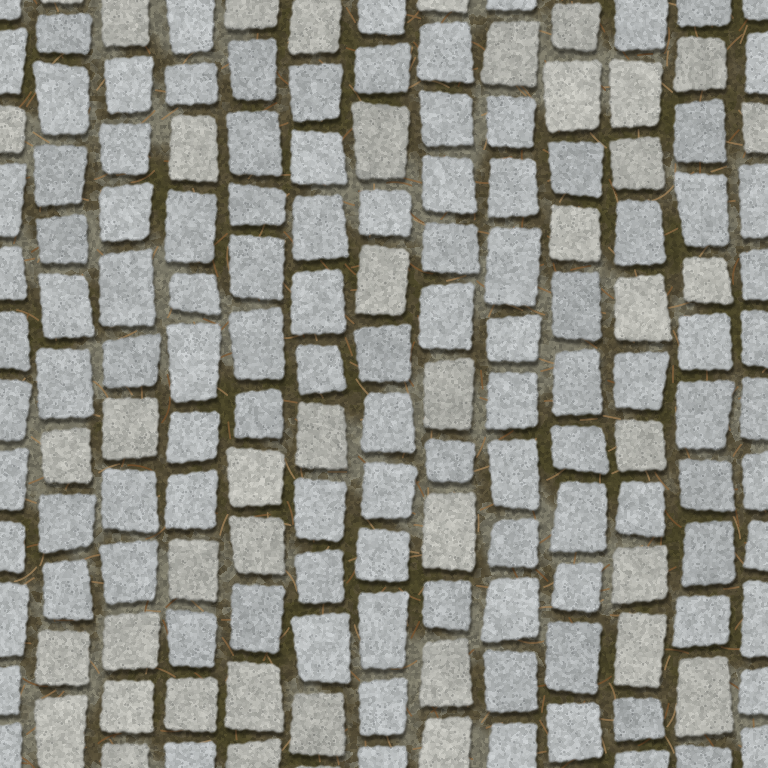
This texture is drawn by a WebGL 1 fragment shader. Its source:

```glsl
precision highp float;
// Weathered granite setts, 12 columns of 11 stones, in mossy earth with dry straw.
uniform vec2 u_resolution;

const float TAU = 6.28319;

vec4 hash4(vec2 p) {
  vec4 s = vec4(dot(p, vec2(12.99, 78.23)), dot(p, vec2(39.35, 11.14)),
                dot(p, vec2(73.16, 52.24)), dot(p, vec2(26.65, 94.67)));
  return fract(sin(s + vec4(1.3, 2.7, 4.1, 5.9)) * 4375.85);
}

// Tiling cellular noise: x = distance to nearest seed, y = random value of that seed
vec2 cellular(vec2 p, float n) {
  vec2 base = floor(p * n), nearest = vec2(9.0, 0.0);
  for (int j = -1; j <= 1; j++)
    for (int i = -1; i <= 1; i++) {
      vec2 c = base + vec2(i, j);
      vec4 h = hash4(mod(c, n) + n);
      float d = length(c + h.xy - p * n);
      if (d < nearest.x) nearest = vec2(d, h.z);
    }
  return nearest;
}

// Layered sines that wrap on the unit square, about -1 to 1
float waves(vec2 p) {
  p *= TAU;
  return 0.5 * sin(2.0 * p.x + 1.5 * sin(3.0 * p.y)) +
         0.3 * sin(5.0 * p.y - 3.0 * p.x + 2.0 * sin(4.0 * p.x)) +
         0.2 * sin(11.0 * p.x + 7.0 * p.y + 1.0);
}

// Nearest sett: x = signed distance, yz = column and row
vec3 setts(vec2 p) {
  vec3 nearest = vec3(1.0, 0.0, 0.0);
  p.x += 0.003 * sin(TAU * p.y + 2.0) + 0.002 * sin(TAU * (3.0 * p.y + p.x));
  vec2 chipped = 0.0008 * sin(TAU * (37.0 * p.yx + 14.0 * p)) +
                 0.0005 * sin(TAU * (83.0 * p.yx - 41.0 * p));
  for (int i = -1; i <= 1; i++) {
    float col = floor(p.x * 12.0 + 0.5) + float(i);
    float wrapped = mod(col, 12.0);
    float shift = hash4(vec2(wrapped, 31.0)).x;
    for (int j = -1; j <= 1; j++) {
      float row = floor(p.y * 11.0 - shift) + float(j);
      vec2 id = vec2(wrapped, mod(row, 11.0));
      vec4 h = hash4(id), k = hash4(id + 57.0);
      // Joints shared by the stones above and below
      float low = row + shift + 0.3 * (h.x - 0.5);
      float high = row + 1.0 + shift + 0.3 * (hash4(vec2(wrapped, mod(row + 1.0, 11.0))).x - 0.5);
      vec2 q = p - vec2(col / 12.0 + 0.006 * (h.y - 0.5), (low + high) / 22.0);
      vec2 size = vec2(0.0335 + 0.006 * (h.z - 0.5), (high - low) / 22.0 - 0.0072);
      // Skew, taper and rough edges
      q += q.yx * (k.xy - 0.5) * vec2(0.16, 0.18) + chipped;
      size += q.yx * (k.zw - 0.5) * 0.16;
      vec2 e = abs(q) - size + 0.007;
      float d = length(max(e, 0.0)) + min(max(e.x, e.y), 0.0) - 0.007;
      if (d < nearest.x) nearest = vec3(d, id);
    }
  }
  return nearest;
}

// Scattered bent stalks: x = distance, y = random tint
vec2 straw(vec2 p) {
  vec2 nearest = vec2(1.0, 0.0), base = floor(p * 28.0);
  for (int j = -1; j <= 1; j++)
    for (int i = -1; i <= 1; i++) {
      vec2 c = base + vec2(i, j);
      vec4 h = hash4(mod(c, 28.0) + 203.0);
      vec2 q = p - (c + h.xy) / 28.0;
      float a = TAU * h.z;
      q = vec2(cos(a) * q.x + sin(a) * q.y, cos(a) * q.y - sin(a) * q.x);
      q.y += 22.0 * (h.w - 0.5) * q.x * q.x;
      float d = length(vec2(max(abs(q.x) - 0.006 - 0.011 * h.w, 0.0), q.y));
      if (d < nearest.x && h.w > 0.25) nearest = vec2(d, h.y);
    }
  return nearest;
}

void main() {
  vec2 p = gl_FragCoord.xy / u_resolution;
  float px = 1.0 / min(u_resolution.x, u_resolution.y);
  vec3 sett = setts(p);
  vec2 fine = cellular(p, 250.0), coarse = cellular(p, 96.0);

  // Earth: sandy grey patches, brown soil, dark moss
  float patches = waves(p) + 0.5 * (coarse.y - 0.5);
  vec3 earth = mix(vec3(0.32, 0.29, 0.21), vec3(0.46, 0.45, 0.39), smoothstep(-0.1, 0.55, patches));
  earth = mix(earth, vec3(0.25, 0.24, 0.12), 0.6 * smoothstep(0.1, 0.8, -patches));
  earth *= 0.8 + 0.28 * fine.y + 0.16 * coarse.x;
  vec2 stalk = straw(p);
  vec3 strawColor = mix(vec3(0.46, 0.31, 0.17), vec3(0.66, 0.54, 0.38), stalk.y);
  earth = mix(earth, strawColor, 0.75 * (1.0 - smoothstep(0.0004, 0.0007 + px, stalk.x)));
  // Shade below each stone
  float shade = setts(p + vec2(-0.0015, 0.006)).x;
  earth *= mix(0.58, 1.0, smoothstep(-0.003, 0.003, shade));

  // Granite: speckled grains, faint clouding, a tone for each stone
  vec4 h = hash4(sett.yz + 91.0);
  float grain = 0.65 * fine.y + 0.35 * coarse.y;
  vec3 granite = mix(vec3(0.59, 0.605, 0.605), vec3(0.79, 0.805, 0.81), grain);
  granite += 0.07 * (h.x - 0.5) + 0.015 * waves(p * 3.0);
  granite -= 0.17 * step(0.94, fine.y) * (1.0 - smoothstep(0.2, 0.7, fine.x));
  granite *= mix(vec3(1.0), vec3(1.01, 0.99, 0.95), step(0.75, h.y));
  float rust = step(0.985, h.z) * (0.5 + 0.5 * coarse.y);
  granite = mix(granite, granite * vec3(0.98, 0.89, 0.73), rust);
  // Worn rim, darker toward the lower side
  float lower = smoothstep(0.0, 0.006, setts(p - vec2(0.0, 0.004)).x - sett.x);
  granite *= 1.0 - (0.1 + 0.18 * lower) * smoothstep(-0.004, 0.0, sett.x);

  float cover = 1.0 - smoothstep(-0.0006 - px, 0.0006 + px, sett.x);
  gl_FragColor = vec4(mix(earth, granite, cover), 1.0);
}
```
